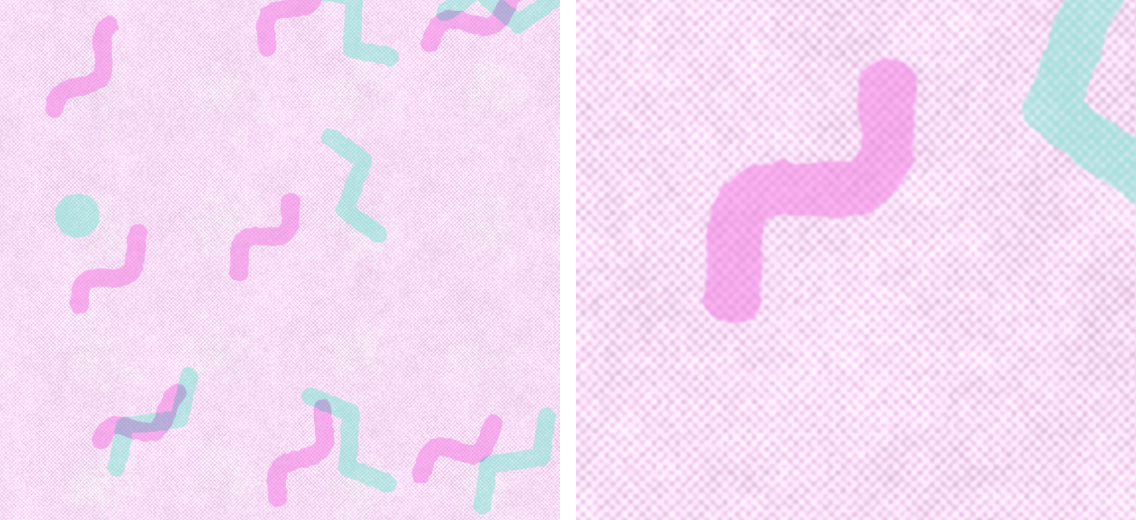
Left, the full canvas; right, a detail of the centre.
Write a WebGL 2 fragment shader that draws this pattern.

```glsl
#version 300 es
precision highp float;
// Pink squiggles and mint zigzags scattered over a pale pink halftone print.

uniform vec2 u_resolution;
out vec4 fragColor;

const float TAU = 6.2831853;
const vec3 PAPER = vec3(0.98, 0.87, 0.97);
const vec3 PAPER_CONTRAST = vec3(0.075, 0.085, 0.075);
const vec3 MINT = vec3(0.62, 0.89, 0.86);
const vec3 PINK_INK = vec3(0.98, 0.765, 0.95);

float hash(vec2 cell, float seed) {
    vec3 h = fract(vec3(cell.xyx + seed * 7.31) * vec3(0.1031, 0.1030, 0.0973));
    h += dot(h, h.yzx + 33.33);
    return fract((h.x + h.y) * h.z);
}

float valueNoise(vec2 p, float seed) {
    vec2 i = floor(p);
    vec2 f = fract(p);
    f = f * f * (3.0 - 2.0 * f);
    float low = mix(hash(i, seed), hash(i + vec2(1, 0), seed), f.x);
    float high = mix(hash(i + vec2(0, 1), seed), hash(i + vec2(1, 1), seed), f.x);
    return mix(low, high, f.y);
}

vec2 rotateInto(vec2 p, float angle) {
    float c = cos(angle);
    float s = sin(angle);
    return vec2(c * p.x + s * p.y, c * p.y - s * p.x);
}

float segmentDistance(vec2 p, vec2 a, vec2 b) {
    vec2 ab = b - a;
    float t = clamp(dot(p - a, ab) / dot(ab, ab), 0.0, 1.0);
    return length(p - a - ab * t);
}

vec2 wavePoint(float t, vec2 size, float turns, float phase) {
    return size * vec2(t - 0.5, sin(TAU * turns * t + phase));
}

// Distance to a sine sampled in steps: many give a squiggle, three a zigzag.
float waveDistance(vec2 p, int steps, vec2 size, float turns, float phase) {
    float nearest = 1e3;
    vec2 from = wavePoint(0.0, size, turns, phase);
    for (int i = 1; i <= steps; i++) {
        vec2 to = wavePoint(float(i) / float(steps), size, turns, phase);
        nearest = min(nearest, segmentDistance(p, from, to));
        from = to;
    }
    return nearest;
}

float squiggle(vec2 p, vec2 cell, float seed) {
    vec2 q = rotateInto(p, mix(0.4, 1.05, hash(cell, seed)));
    vec2 size = vec2(mix(0.165, 0.195, hash(cell, seed + 1.0)), 0.023);
    float phase = mix(-0.8, 0.8, hash(cell, seed + 2.0));
    return waveDistance(q, 14, size, 1.2, phase) - 0.0178;
}

float zigzag(vec2 p, vec2 cell, float seed) {
    vec2 q = rotateInto(p, hash(cell, seed) * TAU);
    vec2 size = vec2(mix(0.19, 0.225, hash(cell, seed + 1.0)), 0.043);
    return waveDistance(q, 3, size, 1.0, 0.0) - 0.0172;
}

// Nearest confetti piece on a jittered grid, with one kind of piece per grid.
float confetti(vec2 p, float cellSize, float seed, bool curved) {
    float nearest = 1e3;
    vec2 home = floor(p / cellSize);
    for (int y = -1; y <= 1; y++) {
        for (int x = -1; x <= 1; x++) {
            vec2 cell = home + vec2(x, y);
            float slot = mod(cell.x + 3.0 * cell.y, 7.0);
            if (slot == 5.0) continue;
            vec2 jitter = vec2(hash(cell, seed), hash(cell, seed + 1.0)) - 0.5;
            vec2 q = p - (cell + 0.5 + 0.5 * jitter) * cellSize;
            float piece;
            if (curved) piece = squiggle(q, cell, seed + 2.0);
            else if (slot == 3.0) piece = length(q) - 0.043;
            else piece = zigzag(q, cell, seed + 2.0);
            nearest = min(nearest, piece);
        }
    }
    return nearest;
}

float coverage(float d) {
    return 1.0 - smoothstep(-0.0018, 0.0018, d);
}

// Dots on a diagonal lattice: -1 on the ink, 1 on bare paper.
float halftone(vec2 p, float frequency) {
    vec2 wave = cos(TAU * frequency * p);
    return wave.x * wave.y;
}

void main() {
    vec2 p = gl_FragCoord.xy / u_resolution.y;

    // Print tone: dots, fine grain and soft worn patches
    float grain = valueNoise(p * 330.0, 1.0) - 0.5;
    float patches = valueNoise(p * 17.0, 2.0) + valueNoise(p * 55.0, 3.0) - 1.0;
    float tone = 0.9 * halftone(p, 132.0) + 1.0 * grain + 0.4 * patches;

    // Ragged shape masks
    float ragged = (valueNoise(p * 110.0, 4.0) - 0.5) * 0.004;
    float pink = coverage(confetti(p, 0.37, 11.0, true) + ragged);
    float mint = coverage(confetti(p, 0.42, 29.0, false) + ragged);

    // Inks overprint the paper
    vec3 color = min(PAPER + PAPER_CONTRAST * tone * (1.0 - 0.5 * pink), 1.0);
    color = mix(color, MINT, mint * clamp(0.72 - 0.15 * tone, 0.0, 1.0));
    color *= mix(vec3(1.0), PINK_INK, pink);
    fragColor = vec4(color, 1.0);
}
```
